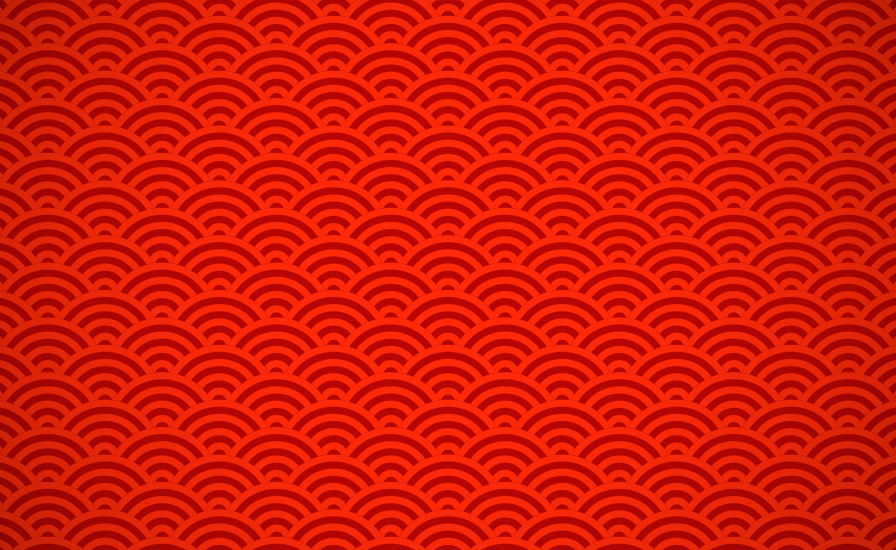
Reproduce this pattern procedurally as a WebGL 1 fragment shader.

```glsl
precision highp float;

uniform vec2 u_resolution;

#define SCALE_RADIUS 0.0638   // in canvas widths
#define ROW_STEP 0.4796       // in scale radii
#define ROW_SHIFT 0.30        // in scale radii
#define RING_PAIRS 4.0        // dark and light bands per scale
#define DARK_SHARE 0.5
#define LIGHT_RED vec3(1.0, 0.165, 0.04)
#define DARK_RED vec3(0.72, 0.02, 0.01)
#define VIGNETTE 0.25

// Darkness of the concentric bands at distance d from a scale's centre
float ringBands(float d, float blur) {
    float phase = fract(d * RING_PAIRS + 0.5 - 0.5 * DARK_SHARE);
    float edge = (abs(phase - 0.5) - 0.5 * DARK_SHARE) / RING_PAIRS;
    return 1.0 - smoothstep(-blur, blur, edge);
}

// Overlapping scales, painted from the upper rows down to the lower ones
float waveScales(vec2 p, float blur) {
    float lowestRow = floor((p.y - 1.0) / ROW_STEP);
    float dark = 0.0;
    for (int i = 0; i < 6; i++) {
        float row = lowestRow + 5.0 - float(i);
        float stagger = mod(row, 2.0);
        vec2 local = vec2(mod(p.x + stagger + 1.0, 2.0) - 1.0,
                          p.y - row * ROW_STEP);
        float d = length(local);
        float cover = 1.0 - smoothstep(1.0 - blur, 1.0 + blur, d);
        dark = mix(dark, ringBands(d, blur), cover);
    }
    return dark;
}

void main() {
    vec2 centred = gl_FragCoord.xy - 0.5 * u_resolution;
    float radiusPx = SCALE_RADIUS * u_resolution.x;
    vec2 p = centred / radiusPx + vec2(0.0, ROW_SHIFT);

    vec3 colour = mix(LIGHT_RED, DARK_RED, waveScales(p, 0.75 / radiusPx));

    // Soft darkening toward the corners
    float reach = length(centred) / (0.5 * length(u_resolution));
    colour *= 1.0 - VIGNETTE * reach * reach * reach;

    gl_FragColor = vec4(colour, 1.0);
}
```
